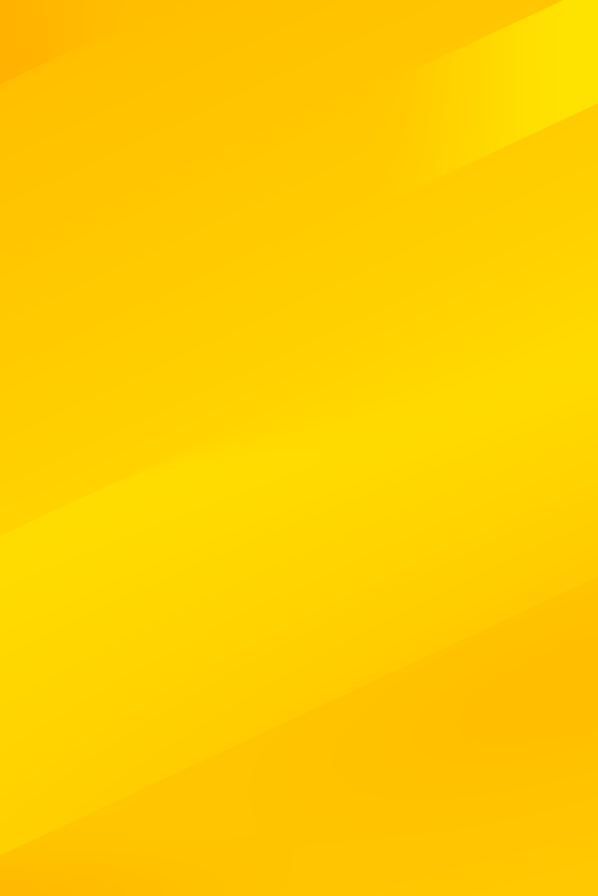
Write a Shadertoy shader that draws this background.

```glsl
// Draws a golden yellow backdrop of slanted, softly fading bands of light.

const float HEIGHT = 1.5;          // canvas height when its width is 1
const float SLOPE = 0.467;         // shared slant of all band edges

// Edge heights, measured where each slanted edge meets the left side
const float LOWER_EDGE = 0.068;
const float MIDDLE_EDGE = 0.603;
const float BEAM_BOTTOM = 0.860;
const float BEAM_TOP = 1.060;
const float CORNER_EDGE = 1.359;

// Ridge of brightest light inside the middle band
const float RIDGE_START = 0.585;
const float RIDGE_SLOPE = 0.30;

// Tones are green levels: low is orange, high is lemon
const float RIDGE_TONE = 0.864;
const float UPPER_TONE = 0.822;
const float UPPER_FALL = 0.100;
const float LOWER_TONE = 0.787;
const float BEAM_TONE = 0.892;
const float CORNER_TONE = 0.690;

float bell(vec2 offset, vec2 radius) {
    vec2 q = offset / radius;
    return exp(-dot(q, q));
}

// Antialiased step across a slanted edge
float above(float rise, float edge, float blur) {
    return smoothstep(edge - blur, edge + blur, rise);
}

float lowerTone(vec2 p) {
    vec2 fromShade = p - vec2(1.0, 0.36);
    fromShade.y -= 0.3 * fromShade.x;
    float shade = 0.042 * bell(fromShade, vec2(0.60, 0.20));
    float corner = 0.055 * bell(p, vec2(0.35, 0.08));
    return LOWER_TONE - shade - corner;
}

float middleTone(vec2 p) {
    float depth = RIDGE_START + RIDGE_SLOPE * p.x - p.y;
    // Rounded ramp: flat above the ridge, darkening below it
    float fall = 0.5 * (depth + sqrt(depth * depth + 0.0006));
    return RIDGE_TONE - 0.006 * p.x - fall * (0.10 + 0.09 * p.x);
}

void mainImage(out vec4 fragColor, in vec2 fragCoord) {
    vec2 p = fragCoord / iResolution.xy * vec2(1.0, HEIGHT);
    float rise = p.y - SLOPE * p.x;
    float blur = HEIGHT / iResolution.y;

    // Upper field, melting into the middle band toward the right
    float tone = UPPER_TONE - UPPER_FALL * (rise - 0.64);
    float melt = 0.24 * smoothstep(0.15, 0.85, p.x);
    float middleMask = 1.0 - smoothstep(MIDDLE_EDGE - melt - blur,
                                        MIDDLE_EDGE + 0.2 * melt + blur, rise);
    tone = mix(tone, middleTone(p), middleMask);

    // Lower band with its crisp edge
    tone = mix(lowerTone(p), tone, above(rise, LOWER_EDGE, blur));

    // Bright beam entering from the upper right
    float beam = above(rise, BEAM_BOTTOM, blur)
               * (1.0 - above(rise, BEAM_TOP, blur));
    beam *= smoothstep(0.60, 1.0, p.x + 0.08 * (p.y - 1.35));
    tone = mix(tone, BEAM_TONE, beam);

    // Orange wedge in the upper left corner
    float wedge = above(rise, CORNER_EDGE, blur);
    wedge *= 1.0 - smoothstep(-0.08, 0.30, p.x + 0.3 * (p.y - 1.36));
    tone = mix(tone, CORNER_TONE, wedge);

    fragColor = vec4(1.0, tone, 0.0, 1.0);
}
```
